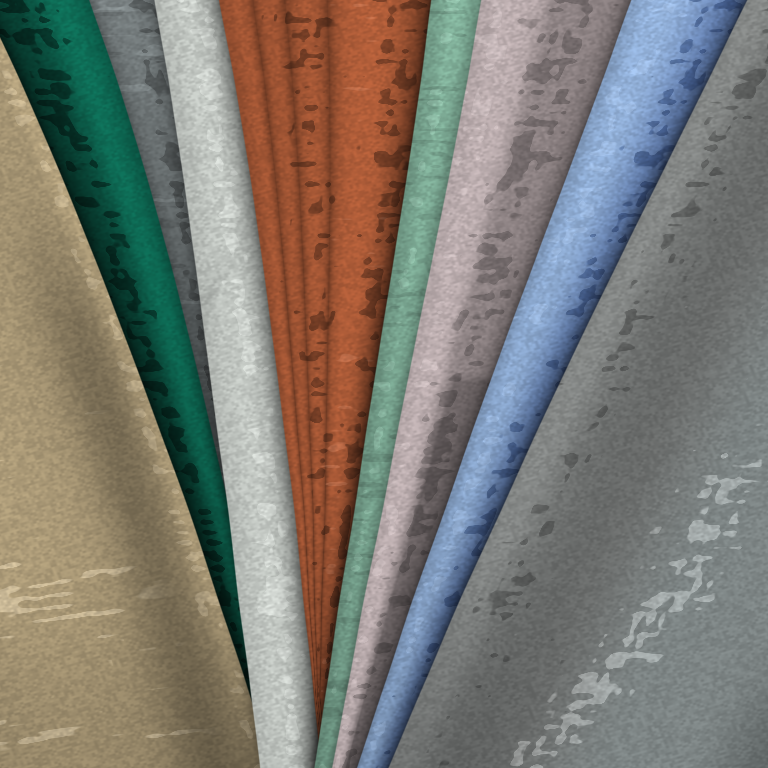
A WebGL 1 fragment shader for this texture:

```glsl
precision highp float;
uniform vec2 u_resolution;

#define GRAIN_SCALE 300.0
#define GRAIN_AMOUNT 0.17
#define SHADOW_WIDTH 0.013
#define MARK_SOFTNESS 0.07
#define TAN vec3(0.64, 0.575, 0.445)
#define GREEN vec3(0.045, 0.36, 0.285)
#define SILVER vec3(0.755, 0.775, 0.755)
#define RUST vec3(0.70, 0.37, 0.225)
#define MINT vec3(0.52, 0.71, 0.62)
#define MAUVE vec3(0.72, 0.665, 0.67)
#define BLUE vec3(0.58, 0.70, 0.86)
#define SLATE vec3(0.475, 0.485, 0.48)

float hash(vec2 p) {
  vec3 q = fract(p.xyx * 0.1031);
  q += dot(q, q.yzx + 33.33);
  return fract((q.x + q.y) * q.z);
}

float noise(vec2 p) {
  vec2 i = floor(p), f = fract(p);
  f = f * f * (3.0 - 2.0 * f);
  return mix(mix(hash(i), hash(i + vec2(1, 0)), f.x),
             mix(hash(i + vec2(0, 1)), hash(i + vec2(1, 1)), f.x), f.y);
}

// Fold edge: horizontal position at depth t below the top
float edge(float top, float slope, float bend, float t) {
  return top + t * (slope + t * bend);
}

float band(float x, float centre, float width) {
  float k = (x - centre) / width;
  return exp(-k * k);
}

float across(float x, float a, float b) {
  return clamp((x - a) / max(b - a, 0.015), 0.0, 1.0);
}

// Ragged woven marks, denser where cover is high
float marks(vec2 p, float cover) {
  float n = 0.55 * noise(p * vec2(42, 150)) + 0.45 * noise(p * vec2(120, 42) + 17.0);
  float limit = mix(0.92, 0.47, cover);
  return smoothstep(limit, limit + MARK_SOFTNESS, n);
}

// Long thin weft streaks
float streaks(vec2 p, float cover) {
  float n = 0.7 * noise(p * vec2(14, 130)) + 0.3 * noise(p * vec2(60, 170));
  float limit = mix(0.95, 0.6, cover);
  return smoothstep(limit, limit + MARK_SOFTNESS, n);
}

// Lays a cloth over the others; d > 0 is inside it
void lay(inout vec3 col, vec3 cloth, float d, float shadow) {
  float aa = 0.9 / u_resolution.y;
  col *= 1.0 - shadow * exp(min(d, 0.0) / SHADOW_WIDTH);
  col = mix(col, cloth, smoothstep(-aa, aa, d));
}

void main() {
  vec2 p = gl_FragCoord.xy / u_resolution;
  float t = 1.0 - p.y;
  float x = p.x + 0.004 * (noise(vec2(t * 9.0, 3.0)) - 0.5);
  float tanEdge = edge(-0.022, 0.46, -0.085, t);
  float greenEdge = edge(0.117, 0.34, -0.10, t);
  float silverEdge = edge(0.202, 0.16, -0.025, t);
  float rustEdge = edge(0.286, 0.18, -0.05, t);
  float mintEdge = edge(0.5625, -0.145, -0.01, t);
  float mauveEdge = edge(0.6276, -0.19, -0.007, t);
  float blueEdge = edge(0.823, -0.38, 0.02, t);
  float slateEdge = edge(0.974, -0.51, 0.04, t);

  // Grey strip at the back
  float u = across(x, greenEdge, silverEdge);
  vec3 col = vec3(0.48, 0.51, 0.515) * (1.0 - 0.3 * t);
  col *= 1.0 - 0.24 * marks(vec2(x - silverEdge, t), band(u, 0.75, 0.3));
  col *= 1.0 + 0.15 * streaks(vec2(x, t), 0.6) - 0.1 * streaks(vec2(x, t + 4.0), 0.7);

  // Green
  u = across(x, tanEdge, greenEdge);
  vec3 cloth = GREEN * (0.72 + 0.5 * band(u, 0.72, 0.3)) * (1.0 - 0.12 * t);
  cloth *= 1.0 - 0.4 * marks(vec2(x - tanEdge, t), band(u, 0.3, 0.3));
  lay(col, cloth, greenEdge - x, 0.3);

  // Tan
  float d = tanEdge - x;
  cloth = TAN * (1.0 + 0.10 * band(d, 0.008, 0.014));
  cloth *= 1.0 - 0.27 * smoothstep(0.2, 0.5, t) * band(d, 0.045 + 0.03 * t, 0.05);
  cloth *= 1.0 - 0.13 * smoothstep(0.7, 1.0, t) + 0.06 * band(d, 0.26, 0.12);
  vec2 weft = vec2(x, t + 0.13 * x);
  float rows = band(t, 0.77, 0.07) + 0.8 * band(t, 0.96, 0.04) + 0.35 * band(t, 0.53, 0.08);
  cloth += 0.13 * streaks(weft, min(rows, 1.0)) * smoothstep(0.04, 0.13, d);
  cloth += 0.08 * marks(vec2(d, t), 0.85 * band(d, 0.014, 0.016));
  lay(col, cloth, d * 0.92, 0.6);

  // Silver
  u = across(x, silverEdge, rustEdge);
  cloth = SILVER * (0.87 + 0.15 * band(u, 0.5, 0.45) - 0.05 * smoothstep(0.75, 1.0, u));
  cloth += 0.07 * marks(vec2(x - silverEdge, t), band(u, 0.62, 0.25));
  cloth *= 1.0 - 0.06 * band(x - 0.28 + 0.5 * (t - 0.37), 0.0, 0.012) * band(t, 0.38, 0.06);
  lay(col, cloth, x - silverEdge, 0.35);

  // Rust with narrow pleats
  u = across(x, rustEdge, mintEdge);
  float pleats = exp(-abs(u - 0.16) / 0.035) + exp(-abs(u - 0.31) / 0.04) + exp(-abs(u - 0.51) / 0.045);
  cloth = RUST * (1.0 - 0.36 * min(pleats, 1.0)) * (1.0 - 0.16 * smoothstep(0.75, 1.0, u));
  cloth *= 1.0 - 0.2 * smoothstep(0.12, 0.0, u) - 0.1 * smoothstep(0.6, 1.0, t);
  float rustCover = max(band(u, 0.88, 0.13), 0.75 * band(u, 0.4, 0.16));
  cloth *= 1.0 - 0.3 * marks(vec2(x - mintEdge, t), rustCover);
  cloth += 0.07 * streaks(vec2(x, t), 0.65 * band(u, 0.7, 0.2));
  lay(col, cloth, x - rustEdge, 0.4);

  // Mint
  u = across(x, mintEdge, mauveEdge);
  cloth = MINT * (0.82 + 0.2 * band(u, 0.6, 0.4)) * (1.0 - 0.12 * t);
  cloth += 0.06 * marks(vec2(x - mintEdge, t), 0.8 * band(u, 0.4, 0.25));
  cloth *= 1.0 - 0.1 * streaks(vec2(x, t + 2.0), 0.7);
  lay(col, cloth, x - mintEdge, 0.6);

  // Mauve with a shaded half
  u = across(x, mauveEdge, blueEdge);
  cloth = MAUVE * (0.94 + 0.09 * band(u, 0.22, 0.18)) * (1.0 - 0.17 * smoothstep(0.36, 0.52, u));
  cloth *= 1.0 - 0.2 * smoothstep(0.485, 0.5, t) * smoothstep(0.5, 0.58, u);
  cloth *= 1.0 - 0.2 * marks(vec2(x - blueEdge, t), band(u, 0.62, 0.28));
  cloth += 0.05 * marks(vec2(x - mauveEdge, t + 3.0), 0.8 * band(u, 0.15, 0.15));
  lay(col, cloth, x - mauveEdge, 0.2);

  // Blue
  u = across(x, blueEdge, slateEdge);
  cloth = BLUE * mix(vec3(1.0), vec3(0.66, 0.71, 0.82), smoothstep(0.3, 1.0, u));
  cloth *= (1.0 - 0.13 * smoothstep(0.2, 0.0, u)) * (1.0 - 0.12 * t);
  float blueCover = band(u, 0.8, 0.24) * (1.0 - 0.35 * t);
  cloth *= 1.0 - vec3(0.32, 0.27, 0.2) * marks(vec2(x - slateEdge, t), blueCover);
  cloth += 0.05 * marks(vec2(x - blueEdge, t + 5.0), 0.8 * band(u, 0.3, 0.2));
  lay(col, cloth, x - blueEdge, 0.45);

  // Slate
  d = x - slateEdge;
  cloth = SLATE * (1.0 + 0.13 * band(d, 0.025, 0.03) - 0.14 * band(d, 0.13, 0.08));
  cloth *= 1.0 - 0.16 * smoothstep(0.65, 1.0, t) * band(d, 0.03, 0.09);
  cloth += vec3(0.015, 0.035, 0.04) * smoothstep(0.15, 0.3, d);
  cloth *= 1.0 - 0.22 * smoothstep(0.38, 0.5, d) * smoothstep(0.75, 1.0, t);
  cloth *= 1.0 - 0.23 * marks(vec2(d, t), band(d, 0.06, 0.035) * (1.0 - 0.5 * t));
  float lightLine = 0.28 - 0.1 * smoothstep(0.75, 1.0, t);
  cloth += 0.16 * marks(vec2(d, t + 7.0), band(d, lightLine, 0.05) * smoothstep(0.5, 0.68, t));
  lay(col, cloth, d * 0.88, 0.6);

  // Fine crepe weave
  float grain = noise(vec2(p.x + 0.4 * p.y, p.y - 0.3 * p.x) * GRAIN_SCALE * vec2(0.75, 1.1));
  col *= 1.0 + GRAIN_AMOUNT * (grain - 0.5);
  gl_FragColor = vec4(clamp(col, 0.0, 1.0), 1.0);
}
```
